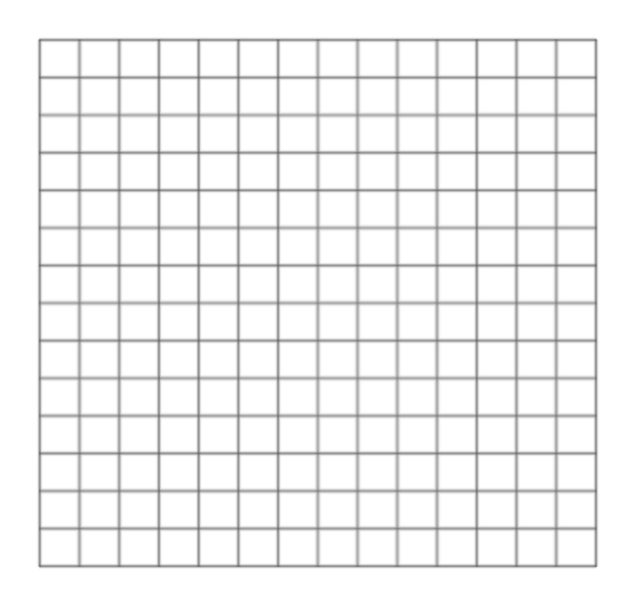
A Shadertoy shader for this pattern:

```glsl
float hash(vec2 p)
{
    vec3 q = fract(p.xyx * vec3(0.1031, 0.1030, 0.0973));
    q += dot(q, q.yzx + 33.33);
    return fract((q.x + q.y) * q.z);
}

// Ink of 15 soft parallel lines, evenly spaced from first to last
float ruledLines(float x, float first, float last, float axis)
{
    float spacing = (last - first) / 14.0;
    float index = clamp(round((x - first) / spacing), 0.0, 14.0);
    bool isBorder = index == 0.0 || index == 14.0;

    // Inner lines vary from thin and dark to wide and pale
    float blur = isBorder ? 0.0 : hash(vec2(index + 3.0, axis * 17.0 + 5.0));
    float radius = max(mix(0.0019, 0.0025, blur), 0.6 / iResolution.y);
    float offset = (x - first - index * spacing) / radius;
    return mix(0.43, 0.31, blur) * exp(-0.5 * offset * offset);
}

// Soft limit on the length of a line
float span(float x, float first, float last)
{
    float edge = max(0.0015, 0.7 / iResolution.y);
    return smoothstep(-edge, edge, x - first + 0.001)
         * smoothstep(-edge, edge, last - x + 0.001);
}

void mainImage(out vec4 fragColor, in vec2 fragCoord)
{
    vec2 p = fragCoord / iResolution.y;
    vec2 low = vec2(0.0660, 0.0595);
    vec2 high = vec2(0.9900, 0.9336);

    float vertical = ruledLines(p.x, low.x, high.x, 0.0) * span(p.y, low.y, high.y);
    float horizontal = ruledLines(p.y, low.y, high.y, 1.0) * span(p.x, low.x, high.x);

    // Crossings darken only a little beyond the stronger line
    float ink = max(vertical, horizontal) + 0.4 * min(vertical, horizontal);
    fragColor = vec4(vec3(1.0 - ink), 1.0);
}
```
